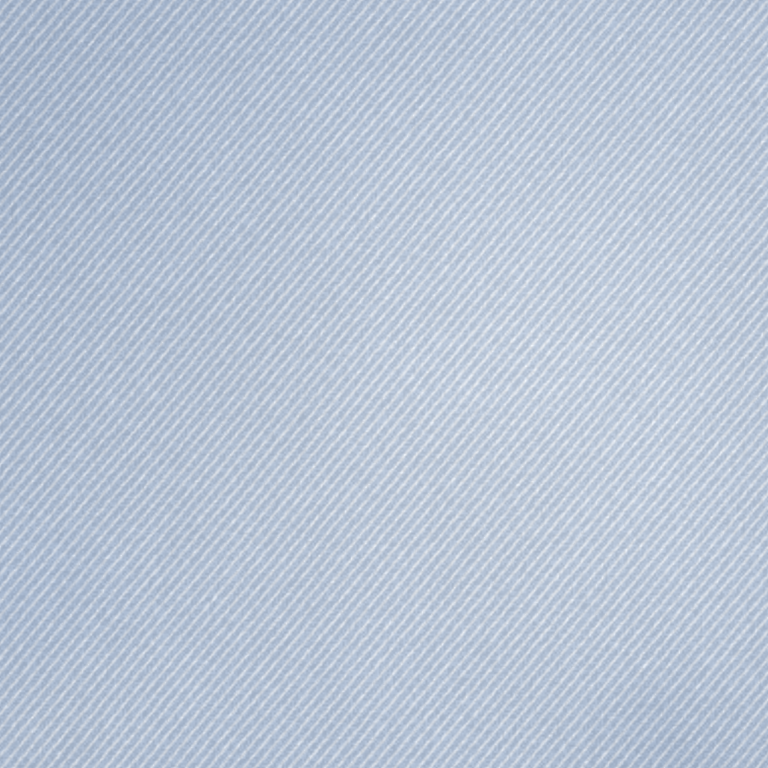
A three.js fragment shader for this texture:

```glsl
// Pale blue twill cloth with fine, light diagonal ribs and a soft woven grain.
varying vec2 vUv;

#define RIBS_ACROSS 66.0
#define RIBS_DOWN 56.0
#define RIB_SHARPNESS 2.3
#define RIB_WOBBLE 0.10
#define STITCHES 190.0
#define GRAIN_CELLS 380.0
#define GRAIN_AMOUNT 0.075
#define SPECK_AMOUNT 0.04
#define LIGHT_AMOUNT 0.075
#define PATCH_AMOUNT 0.035
#define GROOVE_COLOR vec3(0.674, 0.733, 0.815)
#define RIB_COLOR vec3(0.815, 0.842, 0.880)

const float TAU = 6.2831853;

float hash(vec2 p) {
  vec3 q = fract(vec3(p.xyx) * 0.1031);
  q += dot(q, q.yzx + 33.33);
  return fract((q.x + q.y) * q.z);
}

float valueNoise(vec2 p) {
  vec2 cell = floor(p);
  vec2 f = fract(p);
  f = f * f * (3.0 - 2.0 * f);
  float low = mix(hash(cell), hash(cell + vec2(1.0, 0.0)), f.x);
  float high = mix(hash(cell + vec2(0.0, 1.0)), hash(cell + 1.0), f.x);
  return mix(low, high, f.y);
}

float cloudNoise(vec2 p) {
  float sum = 0.0;
  float weight = 0.5;
  for (int i = 0; i < 3; i++) {
    sum += weight * valueNoise(p);
    p = p * 2.03 + 17.0;
    weight *= 0.5;
  }
  return sum / 0.875;
}

// Soft round spot of light or shade.
float softSpot(vec2 p, vec2 center, float radius) {
  vec2 d = (p - center) / radius;
  return exp(-dot(d, d));
}

void main() {
  // Rib coordinates: phase counts ribs, along runs up each diagonal.
  vec2 ribDirection = normalize(vec2(RIBS_DOWN, RIBS_ACROSS));
  float along = dot(vUv, ribDirection);
  float phase = vUv.x * RIBS_ACROSS - vUv.y * RIBS_DOWN;
  phase += 0.4 * (cloudNoise(vUv * 3.0) - 0.5);
  phase += RIB_WOBBLE * (valueNoise(vUv * 150.0 + 40.0) - 0.5);
  float ribId = floor(phase + 0.5);

  // Narrow raised rib, nearly continuous, with slight stitch variation.
  float rib = pow(0.5 + 0.5 * cos(TAU * phase), RIB_SHARPNESS);
  float stitch = valueNoise(vec2(along * STITCHES, ribId * 7.0 + 600.0));
  vec3 color = mix(GROOVE_COLOR, RIB_COLOR, rib * (0.85 + 0.30 * stitch));

  // Fine yarn grain and a few bright fibres on the ribs.
  float grain = valueNoise(vUv * GRAIN_CELLS + 80.0) - 0.5;
  color += GRAIN_AMOUNT * grain;
  float speck = smoothstep(0.75, 0.98, valueNoise(vUv * 260.0 + 500.0));
  color += SPECK_AMOUNT * speck * rib;

  // Broad lighting: bluer at the upper left, paler right of centre.
  float light = softSpot(vUv, vec2(0.68, 0.50), 0.52) - 0.45;
  light -= 0.35 * softSpot(vUv, vec2(0.12, 0.92), 0.40);
  light -= 0.35 * softSpot(vUv, vec2(0.86, 0.04), 0.09);
  light -= 0.30 * softSpot(vUv, vec2(0.05, 0.20), 0.12);
  light += 0.30 * softSpot(vUv, vec2(0.08, 0.08), 0.12);
  color += LIGHT_AMOUNT * light * vec3(1.0, 0.85, 0.60);
  color += PATCH_AMOUNT * (cloudNoise(vUv * 3.5 + 9.0) - 0.5);

  gl_FragColor = vec4(clamp(color, 0.0, 1.0), 1.0);
}
```
